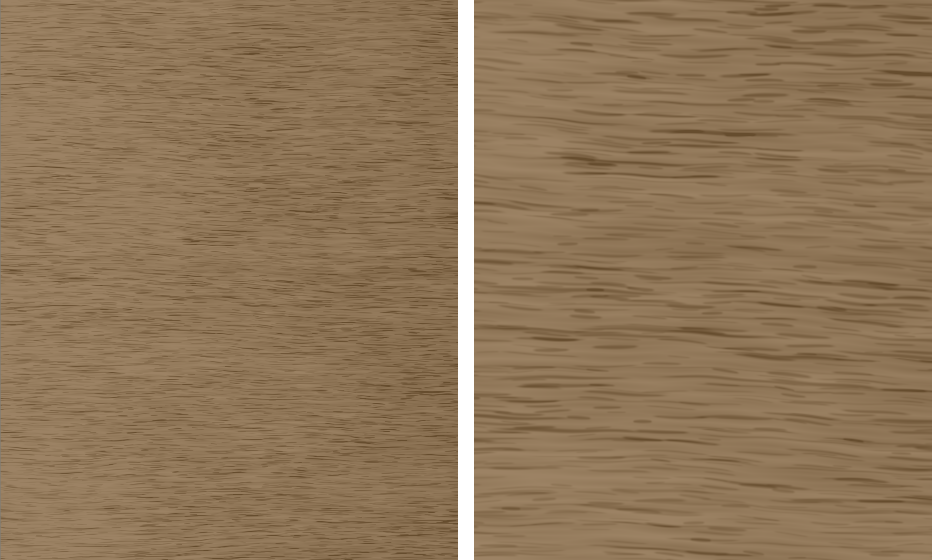
Left, the full canvas; right, a detail of the centre.
This texture is drawn by a WebGL 2 fragment shader. Its source:

```glsl
#version 300 es
precision highp float;
// Brown wood veneer with fine, nearly horizontal pores and soft tonal drift.

uniform vec2 u_resolution;
out vec4 fragColor;

const vec3 DARK_WOOD = vec3(0.45, 0.35, 0.23);
const vec3 LIGHT_WOOD = vec3(0.59, 0.49, 0.37);
const vec3 EDGE_GRAY = vec3(0.50, 0.49, 0.46);
const int PORE_LAYERS = 5;

vec2 hash2(vec2 cell) {
    vec3 q = fract(cell.xyx * vec3(0.1031, 0.1030, 0.0973));
    q += dot(q, q.yzx + 33.33);
    return fract((q.xx + q.yz) * q.zy);
}

// Distance to the nearest scattered point
float cellular(vec2 p) {
    vec2 cell = floor(p);
    float nearest = 2.0;
    for (int j = -1; j <= 1; j++)
    for (int i = -1; i <= 1; i++) {
        vec2 c = cell + vec2(i, j);
        nearest = min(nearest, distance(p, c + hash2(c + 71.0)));
    }
    return nearest;
}

// Broad patches from layered sines, about -1 to 1
float patches(vec2 p) {
    float a = sin(6.0 * p.x + 19.0 * p.y + 1.8 * sin(5.0 * p.x - 11.0 * p.y));
    float b = sin(9.0 * p.x - 41.0 * p.y + 2.0 * sin(7.0 * p.x + 17.0 * p.y));
    float c = sin(4.0 * p.x + 83.0 * p.y + 2.2 * sin(9.0 * p.x + 23.0 * p.y));
    return 0.4 * a + 0.35 * b + 0.25 * c;
}

// Bend the fibre direction gently, with a small wobble
vec2 grainWarp(vec2 p) {
    float tilt = 0.03 * p.x * sin(4.0 * p.y - 0.6);
    float wave = 0.003 * sin(9.0 * p.x + 5.0 * p.y)
               + 0.0012 * sin(23.0 * p.x - 13.0 * p.y + 1.0)
               + 0.0005 * sin(67.0 * p.x + 90.0 * p.y)
               + 0.0003 * sin(131.0 * p.x - 210.0 * p.y);
    return vec2(p.x, p.y + tilt + wave);
}

// Tapered hairlines, one per cell, in randomly shifted rows
float pores(vec2 p, vec2 size, float density, float seed, float blur) {
    vec2 q = p / size;
    float ink = 0.0;
    for (int j = -1; j <= 1; j++) {
        float row = floor(q.y) + float(j);
        float x = q.x + 7.0 * hash2(vec2(row, seed)).x;
        vec2 id = vec2(floor(x) + 37.0 * seed, row + 11.0 * seed);
        vec2 place = hash2(id);
        vec2 shape = hash2(id + 157.0);
        float halfLength = mix(0.16, 0.49, shape.x);
        float u = (fract(x) - 0.5) / halfLength;
        float bend = (place.x - 0.3) * 0.5 * u;
        float center = row + 0.5 + (place.y - 0.5) * 0.9 + bend;
        float thickness = mix(0.0004, 0.0011, shape.y * shape.y);
        float d = abs(q.y - center) * size.y - thickness * (1.0 - 0.6 * u * u);
        float dash = 1.0 - smoothstep(-blur, blur, d);
        dash *= 1.0 - smoothstep(0.7, 1.0, abs(u));
        float depth = mix(0.4, 1.0, shape.y);
        ink = max(ink, dash * depth * step(place.x, density));
    }
    return ink;
}

void main() {
    vec2 p = gl_FragCoord.xy / u_resolution.y;
    float across = gl_FragCoord.x / u_resolution.x;
    float blur = max(0.0009, 0.5 / u_resolution.y);
    vec2 grain = grainWarp(p);

    // Board tone: lighter left, darker right, with drifting patches
    float cloud = patches(grain);
    float tone = 1.14 - 0.42 * across + 0.08 * cloud;
    float streak = exp(-pow((grain.y - 0.532) / 0.011, 2.0));
    tone -= 0.18 * streak * smoothstep(0.1, 0.3, p.x);

    // Fibres at two scales
    tone += 0.42 * (cellular(grain * vec2(13.0, 220.0)) - 0.45);
    tone += 0.22 * (cellular(grain * vec2(6.0, 85.0) + 19.0) - 0.45);

    // Pores, from short and fine to long and sparse
    float strength = 0.62 + 0.12 * across - 0.22 * cloud;
    for (int i = 0; i < PORE_LAYERS; i++) {
        float k = float(i);
        vec2 size = vec2(0.038 * pow(1.42, k), 0.0042 * pow(1.2, k));
        tone -= strength * pores(grain, size, 0.6, k + 1.0, blur);
    }

    vec3 color = mix(DARK_WOOD, LIGHT_WOOD, clamp(tone, -0.35, 1.15));

    // Thin gray sliver at the left border
    float border = 1.0 - smoothstep(0.0008, 0.0008 + blur, p.x);
    color = mix(color, EDGE_GRAY, 0.7 * border);
    fragColor = vec4(color, 1.0);
}
```
